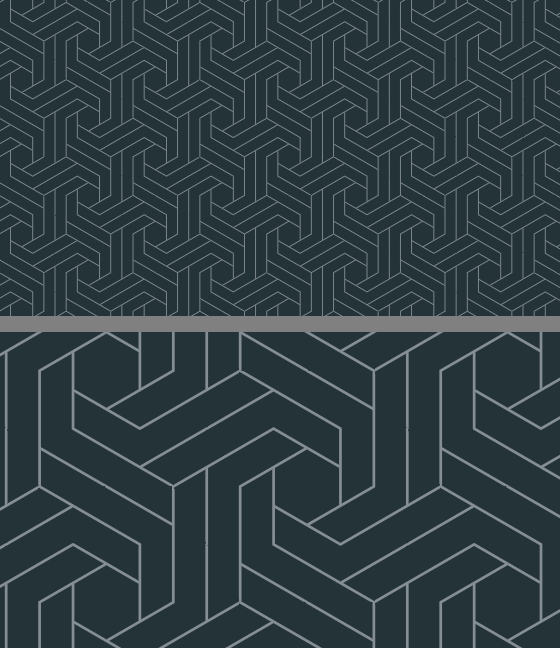
Top, the full canvas; bottom, a detail of the centre.
Write a Shadertoy shader that draws this pattern.

```glsl
// Thin pale outlines of interlaced bands turning around a lattice of hexagons.
#define STRIP 0.03526                  // width of one strip, in canvas heights
#define CENTER vec2(0.0285, 0.0037)    // one hexagon, from the canvas middle
#define LINE_WIDTH 0.081               // in strips
#define GROUND vec3(0.14, 0.20, 0.22)
#define LINE_COLOR vec3(0.52, 0.553, 0.586)

const float ROOT3 = sqrt(3.0);

float segmentDistance(vec2 p, vec2 a, vec2 b) {
    vec2 ap = p - a, ab = b - a;
    return length(ap - ab * clamp(dot(ap, ab) / dot(ab, ab), 0.0, 1.0));
}

// Position relative to the nearest hexagon of the staggered lattice.
vec2 hexCell(vec2 p) {
    vec2 period = vec2(12.0, 4.0 * ROOT3);
    vec2 a = mod(p + 0.5 * period, period) - 0.5 * period;
    vec2 b = mod(p, period) - 0.5 * period;
    return dot(a, a) < dot(b, b) ? a : b;
}

// Distance to the lines of one cell: a pinwheel with six equal arms.
float pinwheelDistance(vec2 p) {
    mat2 sixthTurn = mat2(0.5, 0.5 * ROOT3, -0.5 * ROOT3, 0.5);
    vec2 corner = vec2(1.0, ROOT3);
    float d = 1e3;
    for (int i = 0; i < 6; i++) {
        // Extended hexagon side, then its bend to the corner of the cell
        d = min(d, segmentDistance(p, vec2(1.0, -ROOT3 / 3.0), corner));
        d = min(d, segmentDistance(p, corner, vec2(-2.0, 2.0 * ROOT3)));
        // Half of the line along the middle of a band
        d = min(d, segmentDistance(p, vec2(0.0, 2.0 * ROOT3), vec2(2.0, 4.0 * ROOT3 / 3.0)));
        p = sixthTurn * p;
    }
    return d;
}

void mainImage(out vec4 fragColor, in vec2 fragCoord) {
    vec2 p = (fragCoord - 0.5 * iResolution.xy) / iResolution.y;
    float d = pinwheelDistance(hexCell((p - CENTER) / STRIP));

    // Share of the pixel that the line covers
    float pixel = 1.0 / (iResolution.y * STRIP);
    float halfLine = 0.5 * LINE_WIDTH;
    float covered = min(d + 0.5 * pixel, halfLine) - max(d - 0.5 * pixel, -halfLine);
    float line = clamp(covered / pixel, 0.0, 1.0);

    fragColor = vec4(mix(GROUND, LINE_COLOR, line), 1.0);
}
```
